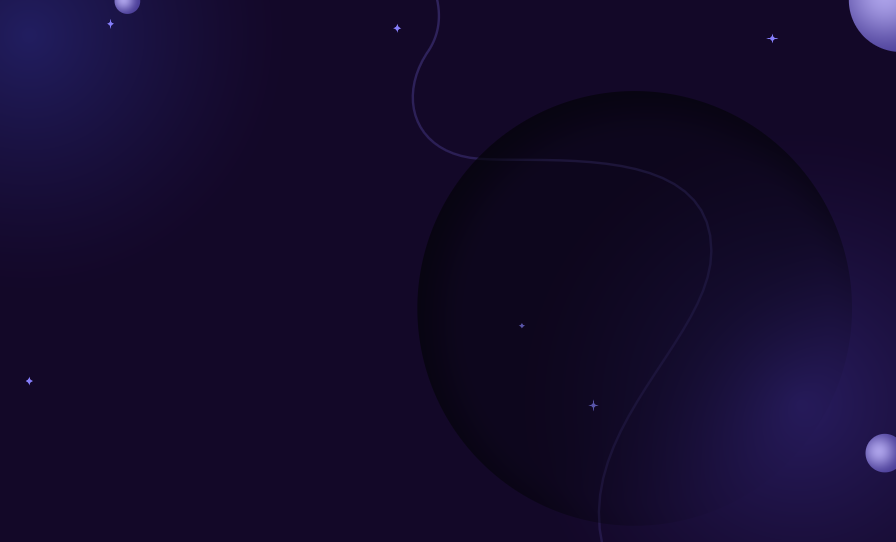
Write a WebGL 2 fragment shader that draws this background.

```glsl
#version 300 es
precision highp float;

uniform vec2 u_resolution;
out vec4 fragColor;

// Lengths are in canvas heights, origin at the lower left.
const vec3 NIGHT = vec3(0.075, 0.030, 0.157);
const vec3 BLUE_GLOW = vec3(0.130, 0.115, 0.375);
const vec3 VIOLET_GLOW = vec3(0.155, 0.108, 0.370);
const vec3 SHADE = vec3(0.010, 0.012, 0.030);
const vec3 THREAD = vec3(0.300, 0.250, 0.580);
const vec3 STAR = vec3(0.520, 0.490, 0.980);
const vec3 ORB_LIGHT = vec3(0.670, 0.630, 0.910);
const vec3 ORB_DARK = vec3(0.300, 0.250, 0.600);

// Circles: centre x, centre y, radius
const vec3 BLUE_AREA = vec3(0.054, 0.935, 0.480);
const vec3 VIOLET_AREA = vec3(1.476, 0.256, 0.510);
const vec3 DISC = vec3(1.171, 0.431, 0.401);
const vec3 ORBS[3] = vec3[3](
    vec3(0.235, 0.998, 0.0237), vec3(1.662, 1.000, 0.0959), vec3(1.6325, 0.164, 0.0356));
const vec3 STARS[6] = vec3[6](
    vec3(0.204, 0.956, 0.0095), vec3(0.733, 0.948, 0.0105), vec3(1.425, 0.929, 0.0105),
    vec3(0.054, 0.297, 0.0105), vec3(0.963, 0.399, 0.0080), vec3(1.095, 0.252, 0.0100));

// Joined cubic curves, sharing their end points
const vec2 PATH[13] = vec2[13](
    vec2(0.804, 1.011), vec2(0.819, 0.957), vec2(0.802, 0.922), vec2(0.787, 0.901),
    vec2(0.733, 0.817), vec2(0.765, 0.716), vec2(0.884, 0.707),
    vec2(1.013, 0.698), vec2(1.3125, 0.737), vec2(1.3125, 0.537),
    vec2(1.3125, 0.375), vec2(1.060, 0.213), vec2(1.112, -0.009));
const int CURVES = 4;
const int STEPS = 20;
const float THREAD_HALF_WIDTH = 0.0022;
const float GLOW_FALLOFF = 1.35;
const float DISC_OPACITY = 0.34;
const float RIM_OPACITY = 0.36;

float coverage(float dist, float softness) {
    return clamp(0.5 - dist / softness, 0.0, 1.0);
}

float glow(vec2 p, vec3 area) {
    return pow(max(1.0 - length(p - area.xy) / area.z, 0.0), GLOW_FALLOFF);
}

float segmentDistance(vec2 p, vec2 a, vec2 b) {
    vec2 ab = b - a;
    float along = clamp(dot(p - a, ab) / dot(ab, ab), 0.0, 1.0);
    return length(p - a - ab * along);
}

vec2 cubic(vec2 a, vec2 b, vec2 c, vec2 d, float t) {
    float s = 1.0 - t;
    return s * s * s * a + 3.0 * s * s * t * b + 3.0 * s * t * t * c + t * t * t * d;
}

float pathDistance(vec2 p) {
    float nearest = 10.0;
    for (int i = 0; i < CURVES; i++) {
        int k = 3 * i;
        vec2 previous = PATH[k];
        for (int j = 1; j <= STEPS; j++) {
            float t = float(j) / float(STEPS);
            vec2 next = cubic(PATH[k], PATH[k + 1], PATH[k + 2], PATH[k + 3], t);
            nearest = min(nearest, segmentDistance(p, previous, next));
            previous = next;
        }
    }
    return nearest;
}

// Four-pointed star with concave sides
float starDistance(vec2 p, float radius) {
    vec2 root = sqrt(abs(p));
    float reach = root.x + root.y;
    return reach * reach - radius;
}

// Dark disc, deepest along its upper left rim and clear at the lower right
float discOpacity(vec2 p, float pixel) {
    vec2 q = (p - DISC.xy) / DISC.z;
    float fade = 1.0 - smoothstep(0.2, 1.1, dot(q, vec2(0.707, -0.707)));
    float rim = smoothstep(0.82, 1.1, length(q - vec2(0.06, -0.06)));
    float edge = coverage((length(q) - 1.0) * DISC.z, pixel);
    return edge * fade * (DISC_OPACITY + RIM_OPACITY * rim);
}

void main() {
    vec2 p = gl_FragCoord.xy / u_resolution.y;
    float pixel = 1.0 / u_resolution.y;

    // Sky and glows
    vec3 color = mix(NIGHT, BLUE_GLOW, glow(p, BLUE_AREA));
    color = mix(color, VIOLET_GLOW, glow(p, VIOLET_AREA));

    // Winding thread, fainter lower down
    float threadOpacity = mix(0.28, 0.48, smoothstep(0.3, 1.0, p.y));
    color = mix(color, THREAD, threadOpacity * coverage(pathDistance(p) - THREAD_HALF_WIDTH, pixel));

    // Stars
    for (int i = 0; i < STARS.length(); i++) {
        float d = starDistance(p - STARS[i].xy, STARS[i].z);
        color = mix(color, STAR, coverage(d, 2.5 * pixel));
    }

    color = mix(color, SHADE, discOpacity(p, pixel));

    // Shaded orbs, lit from the left
    for (int i = 0; i < ORBS.length(); i++) {
        vec2 q = (p - ORBS[i].xy) / ORBS[i].z;
        vec3 orb = mix(ORB_LIGHT, ORB_DARK, smoothstep(0.0, 1.3, length(q - vec2(-0.3, 0.1))));
        color = mix(color, orb, coverage((length(q) - 1.0) * ORBS[i].z, pixel));
    }

    fragColor = vec4(color, 1.0);
}
```
